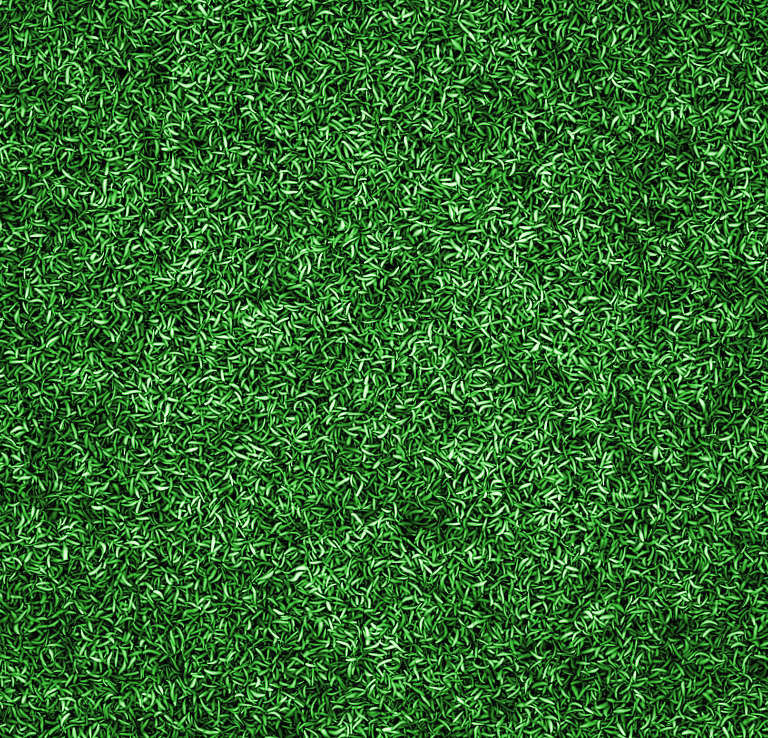
Write a Shadertoy shader that draws this texture.

```glsl
// Dense turf seen from above: thin crooked blades scattered on several rotated
// grids, stacked from dark depth to bright surface with a soft shadow under each.
// Clumps of noise and a vignette shape the light, which picks a green from a ramp.

const int LAYERS = 6;
const float CELL = 0.0125;        // grid spacing, in canvas heights
const float HALF_LENGTH = 0.0115;
const float HALF_WIDTH = 0.0017;
const float SOFTNESS = 0.0015;
const float SHADOW_REACH = 0.0042;

const vec3 SOIL = vec3(0.015, 0.03, 0.015);
const vec3 SHADE = vec3(0.04, 0.09, 0.04);
const vec3 DEEP_GREEN = vec3(0.08, 0.24, 0.07);
const vec3 MID_GREEN = vec3(0.14, 0.40, 0.12);
const vec3 LEAF_GREEN = vec3(0.18, 0.57, 0.16);
const vec3 BRIGHT_GREEN = vec3(0.27, 0.79, 0.24);
const vec3 PALE_GREEN = vec3(0.53, 0.87, 0.50);
const vec3 GLINT = vec3(0.90, 0.98, 0.87);

vec4 hash4(vec3 p) {
    vec4 h = fract(p.xyzx * vec4(0.1031, 0.1030, 0.0973, 0.1099));
    h += dot(h, h.wzxy + 33.33);
    return fract((h.xxyz + h.yzzw) * h.zywx);
}

mat2 rotation(float angle) {
    float c = cos(angle), s = sin(angle);
    return mat2(c, s, -s, c);
}

// Smooth noise from -1 to 1.
float signedNoise(vec2 p, float seed) {
    vec2 cell = floor(p), f = fract(p);
    f = f * f * (3.0 - 2.0 * f);
    float a = hash4(vec3(cell, seed)).x;
    float b = hash4(vec3(cell + vec2(1, 0), seed)).x;
    float c = hash4(vec3(cell + vec2(0, 1), seed)).x;
    float d = hash4(vec3(cell + vec2(1, 1), seed)).x;
    return 2.0 * mix(mix(a, b, f.x), mix(c, d, f.x), f.y) - 1.0;
}

// Distance to a tapered, bent blade lying along x; negative inside.
float bladeDistance(vec2 p, float halfLength, float halfWidth, float bend) {
    float along = p.x / halfLength;
    p.y += bend * halfLength * (along * along - 0.3);
    float taper = 1.0 - 0.4 * min(along * along, 1.0);
    float beyondTip = max(abs(p.x) - halfLength, 0.0);
    return length(vec2(beyondTip, p.y)) - halfWidth * taper;
}

// Lays one grid of blades over the light gathered so far.
float addBlades(float light, vec2 uv, float layer, float depth, float edge) {
    vec2 p = rotation(layer * 1.13 + 0.4) * uv + layer * 7.31 + 20.0;
    vec2 home = floor(p / CELL);
    for (int j = -1; j <= 1; j++) {
        for (int i = -1; i <= 1; i++) {
            vec2 id = home + vec2(i, j);
            vec4 place = hash4(vec3(id, layer + 1.0));
            vec4 look = hash4(vec3(id, layer + 51.0));
            vec2 root = (id + 0.15 + 0.7 * place.xy) * CELL;
            vec2 q = rotation(place.z * 6.2832) * (p - root);
            float halfLength = HALF_LENGTH * mix(0.5, 1.0, place.w);
            float halfWidth = HALF_WIDTH * mix(0.65, 1.2, look.x);
            float d = bladeDistance(q, halfLength, halfWidth, (look.y - 0.5) * 0.6);

            float shadow = 1.0 - smoothstep(0.0, SHADOW_REACH, d);
            float cover = 1.0 - smoothstep(-edge, edge, d);
            float tipGlow = 1.0 + 0.25 * clamp(q.x / halfLength, -1.0, 1.0);
            float bladeLight = mix(0.44, 1.10, look.z) * depth * tipGlow;
            light = mix(light * (1.0 - 0.5 * shadow), bladeLight, cover);
        }
    }
    return light;
}

// Raises contrast, with a soft shoulder above the knee.
float toneCurve(float light, float gain, float lift, float knee) {
    float toned = max(gain * light + lift, 0.0);
    float over = max(toned - knee, 0.0);
    return min(toned, knee) + over / (1.0 + over);
}

vec3 grassColor(float light) {
    vec3 color = mix(SOIL, SHADE, clamp(light / 0.10, 0.0, 1.0));
    color = mix(color, DEEP_GREEN, clamp((light - 0.10) / 0.16, 0.0, 1.0));
    color = mix(color, MID_GREEN, clamp((light - 0.26) / 0.20, 0.0, 1.0));
    color = mix(color, LEAF_GREEN, clamp((light - 0.46) / 0.21, 0.0, 1.0));
    color = mix(color, BRIGHT_GREEN, clamp((light - 0.67) / 0.21, 0.0, 1.0));
    color = mix(color, PALE_GREEN, clamp((light - 0.88) / 0.14, 0.0, 1.0));
    return mix(color, GLINT, clamp((light - 1.02) / 0.18, 0.0, 1.0));
}

void mainImage(out vec4 fragColor, in vec2 fragCoord) {
    vec2 uv = fragCoord / iResolution.y;
    vec2 screen = fragCoord / iResolution.xy;
    float edge = max(SOFTNESS, 0.6 / iResolution.y);

    // Crooked blades, from the soil up
    vec2 warp = vec2(signedNoise(uv * 75.0, 93.0), signedNoise(uv * 75.0, 94.0));
    vec2 crooked = uv + 0.0025 * warp;
    float light = 0.04;
    for (int k = 0; k < LAYERS; k++) {
        float depth = mix(0.35, 1.0, float(k + 1) / float(LAYERS));
        light = addBlades(light, crooked, float(k), depth, edge);
    }
    light = max(1.33 * light - 0.04, 0.0);

    // Patches, clumps and flecks
    light *= 1.0 + 0.09 * signedNoise(uv * 14.0, 90.0)
                 + 0.25 * signedNoise(uv * 45.0, 91.0)
                 + 0.22 * signedNoise(uv * 115.0, 92.0);

    // Bright centre, dim corners
    float radius = length((screen - vec2(0.5, 0.56)) * vec2(1.0, 0.9));
    light *= mix(1.10, 0.84, smoothstep(0.1, 0.70, radius));

    light = toneCurve(light, 1.47, -0.09, 0.6);
    fragColor = vec4(grassColor(light), 1.0);
}
```
